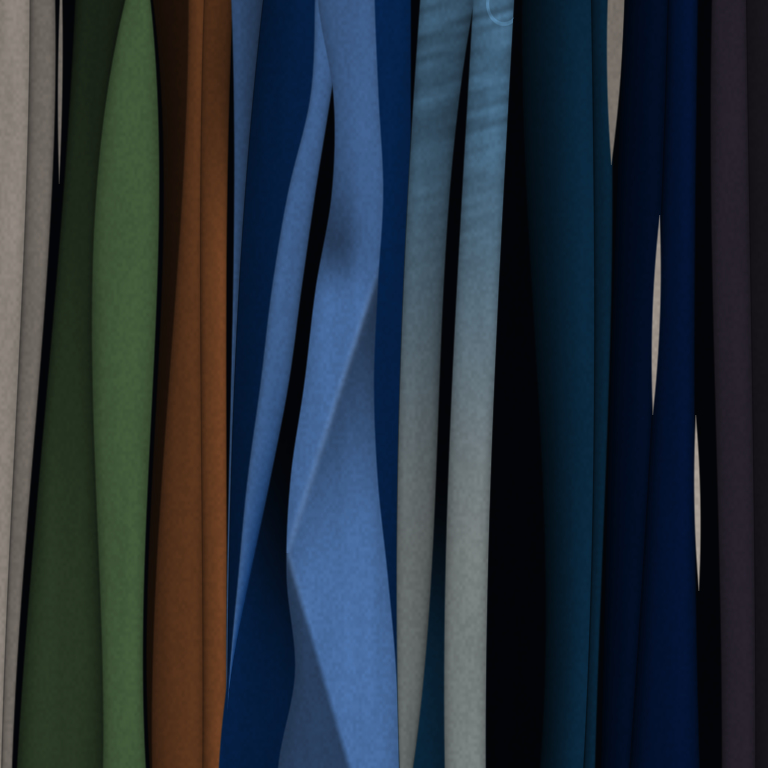
Write a Shadertoy shader that draws this texture.

```glsl
// Row of hanging trousers: folded cloth in grey, green, brown, blues and plum.
const vec3 DARK = vec3(.012, .016, .026);
const vec3 STONE = vec3(.53, .5, .47);
const vec3 GREEN = vec3(.25, .34, .22);
const vec3 BROWN = vec3(.42, .25, .14);
const vec3 NAVY = vec3(.02, .12, .26);
const vec3 SKY = vec3(.27, .41, .61);
const vec3 DENIM_TOP = vec3(.27, .41, .52);
const vec3 DENIM_LOW = vec3(.48, .51, .51);
const vec3 TEAL = vec3(.04, .16, .25);
const vec3 INK = vec3(.015, .08, .21);
const vec3 PLUM = vec3(.15, .13, .17);
const float EDGE = .0016;  // softness of cloth borders
const float GRAIN = .16;   // strength of the weave

vec2 p;    // position, y runs down from the rail
vec3 col;  // colour so far

float hash(vec2 v) {
  vec3 q = fract(v.xyx * .1031);
  q += dot(q, q.yzx + 33.33);
  return fract((q.x + q.y) * q.z);
}

float noise(vec2 v) {
  vec2 i = floor(v), f = fract(v);
  f *= f * (3. - 2. * f);
  return mix(mix(hash(i), hash(i + vec2(1, 0)), f.x),
             mix(hash(i + vec2(0, 1)), hash(i + 1.), f.x), f.y);
}

float bump(float d, float width) { return exp(-d * d / (width * width)); }

// Smooth step down the cloth, rising or falling
float ramp(float a, float b) {
  float t = clamp((p.y - a) / (b - a), 0., 1.);
  return t * t * (3. - 2. * t);
}

// Cubic through four x positions, evenly spaced from top to bottom
float curve(vec4 k) {
  float s = 3. * p.y, a = s - 1., b = s - 2., c = s - 3.;
  return dot(k, vec4(-a * b * c / 6., s * b * c / 2., -s * a * c / 2., s * a * b / 6.));
}

// Catmull-Rom spline through nine evenly spaced x positions
float spline(float k[9]) {
  int i = clamp(int(p.y * 8.), 0, 7);
  float f = p.y * 8. - float(i);
  float a = k[max(i - 1, 0)], b = k[i], c = k[i + 1], d = k[min(i + 2, 8)];
  return b + .5 * f * (c - a + f * (2. * a - 5. * b + 4. * c - d + f * (3. * (b - c) + d - a)));
}

// Panel between two borders, darkened towards its sides
void cloth(float l, float r, vec3 a, vec3 b, float roundness) {
  float t = clamp((p.x - l) / max(r - l, .001), 0., 1.);
  float mask = smoothstep(-EDGE, EDGE, p.x - l) * smoothstep(-EDGE, EDGE, r - p.x);
  col = mix(col, mix(a, b, t) * (1. - roundness * pow(abs(2. * t - 1.), 4.)), mask);
}

void cloth(vec4 l, vec4 r, vec3 a, vec3 b, float roundness) {
  cloth(curve(l), curve(r), a, b, roundness);
}

// Pale gap tapering at both ends
void sliver(vec2 a, vec2 b, float width, vec3 c) {
  float t = clamp((p.y - a.y) / (b.y - a.y), 0., 1.);
  float inside = width * 4. * t * (1. - t) - abs(p.x - mix(a.x, b.x, t));
  col = mix(col, c, smoothstep(-EDGE, EDGE, inside) * step(a.y, p.y) * step(p.y, b.y));
}

void mainImage(out vec4 fragColor, in vec2 fragCoord) {
  p = fragCoord / iResolution.xy;
  p.y = 1. - p.y;
  float x = p.x, y = p.y;
  col = DARK;

  // Stone pair and its tag
  vec4 fold = vec4(.039, .031, .015, .002);
  cloth(fold, vec4(.072, .063, .037, .016), STONE * .72, STONE * .84, .35);
  cloth(vec4(-.04), fold, STONE * .8, STONE * 1.08, .2);
  sliver(vec2(.08, -.05), vec2(.077, .24), .003, STONE * .8);

  // Green pair
  vec3 moss = GREEN * mix(.42, .68, ramp(0., .9));
  cloth(vec4(.098, .076, .047, .022), vec4(.165, .124, .128, .136), moss, moss * .85, .45);
  cloth(vec4(.163, .121, .126, .134), vec4(.196, .206, .191, .19), GREEN * .92, GREEN * 1.05, .28);

  // Brown pair
  vec4 end = vec4(.303, .295, .295, .294);
  fold = vec4(.266, .261, .263, .264);
  cloth(vec4(.199, .212, .196, .195), end, BROWN * .22, BROWN * .4, .2);
  cloth(vec4(.245, .232, .208, .198), fold, BROWN * .62, BROWN * .9, .25);
  cloth(fold, end, BROWN * .72, BROWN * mix(.55, 1.12, ramp(.05, .4)), .3);

  // Dusty strip and navy pair
  fold = vec4(.343, .314, .3, .296);
  cloth(vec4(.301, .304, .297, .296), fold, SKY * .75, SKY * .5, .2);
  cloth(fold, vec4(.535), NAVY * .85, NAVY * mix(1.25, .9, y), .2);

  // Sky blue pair: shadow between the legs, left leg, right leg
  float l = spline(float[9](.414, .434, .432, .411, .396, .378, .373, .384, .362));
  float r = spline(float[9](.449, .431, .411, .393, .376, .352, .326, .302, .289));
  cloth(r - .004, l + .004, mix(DARK, NAVY, ramp(.55, .85)), mix(DARK, NAVY * .8, ramp(.6, .95)), 0.);
  cloth(spline(float[9](.41, .404, .375, .354, .339, .322, .31, .299, .294)), r,
        SKY * .94, mix(SKY * .8, NAVY * 1.4, ramp(.4, .85)), .3);
  r = spline(float[9](.488, .493, .499, .492, .487, .492, .505, .516, .52));
  float ridge = y < .72 ? mix(.494, .374, (y - .35) / .37) : mix(.374, .455, (y - .72) / .28);
  vec3 upper = SKY * (.82 + 2.5 * (x - .44)) * (1. - .42 * bump(x - .442, .025) * bump(y - .36, .1));
  vec3 lee = SKY * mix(.55, 1.04, smoothstep(.42, .76, y + x - .44));
  vec3 lower = mix(SKY * (y < .72 ? 1. : .6), lee, smoothstep(-.005, .005, x - ridge));
  vec3 sky = mix(upper, lower, ramp(.3, .4));
  sky += .07 * bump(x - ridge, .005) * ramp(.32, .4) * ramp(.85, .7);
  cloth(l, r, sky, sky, .16);

  // Pale denim pair, worn crosswise at the waist, with a pocket arc
  vec3 denim = mix(DENIM_TOP, DENIM_LOW, ramp(.1, .75));
  denim *= 1. + .3 * (noise(vec2(x * 18., y * 110. + x * 30.)) - .5) * ramp(.45, .1);
  vec4 start = vec4(.547, .527, .517, .52);
  end = vec4(.67, .652, .638, .633);
  cloth(start, vec4(.7), mix(DARK, TEAL, ramp(.6, .9)), DARK, 0.);
  cloth(start, vec4(.618, .58, .566, .538), denim * .88, denim * .68, .3);
  cloth(vec4(.616, .597, .582, .579), end, denim * .88, denim, .28);
  float pocket = abs(length((p - vec2(.656, .005)) * vec2(1, .8)) - .021);
  col = mix(col, denim * 1.35, .6 * smoothstep(-.003, -.001, -pocket) * step(x, curve(end)));

  // Teal pair and the light gap beside it
  cloth(end, vec4(.8), DARK, DARK, 0.);
  fold = vec4(.77, .774, .772, .76);
  cloth(vec4(.68, .69, .708, .703), fold, TEAL * .3, TEAL * 1.1, .15);
  cloth(fold, vec4(.792, .797, .787, .775), TEAL * .6, TEAL * .95, .35);
  sliver(vec2(.808, -.2), vec2(.796, .215), .011, STONE * .85);

  // Ink blue pair with bright slits
  fold = vec4(.87, .859, .842, .82);
  cloth(vec4(.814, .8, .79, .782), fold, INK * .35, INK * .8, .4);
  cloth(fold, vec4(.909, .905, .905, .911), INK * .65, INK * 1.05, .5);
  sliver(vec2(.859, .28), vec2(.85, .54), .005, STONE * 1.1);
  sliver(vec2(.906, .54), vec2(.91, .77), .004, STONE * 1.2);

  // Plum pair
  fold = vec4(.972, .977, .982, .984);
  cloth(vec4(.927, .927, .935, .94), fold, PLUM * .9, PLUM, .3);
  cloth(fold, vec4(1.05), PLUM * .5, PLUM * .9, 0.);

  // Weave and lengthwise creases
  float weave = .6 * noise(p * vec2(260, 200)) + .4 * noise(p * vec2(75, 7)) - .5;
  fragColor = vec4(col * (1. + GRAIN * weave), 1);
}
```
